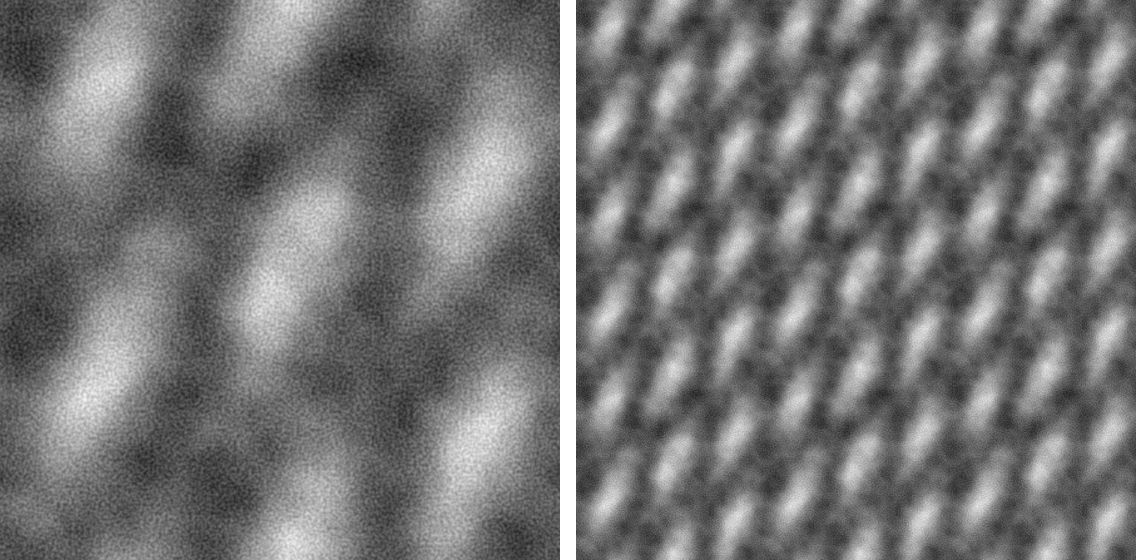
Left: one tile. Right: repeated 3 by 3.
This texture is drawn by a Shadertoy shader. Its source:

```glsl
// Soft grey clouds in slanted bright streaks under a fine film grain, tiling in both axes.
#define MEAN_GREY 0.45
#define STREAK_GAIN 0.345
#define STREAK_CENTER vec2(0.515, 0.51)
#define CLOUD_CELLS 6.0
#define CLOUD_GAIN 0.17
#define CLOUD_OCTAVES 3
#define GRAIN_CELLS_A 149.0
#define GRAIN_CELLS_B 187.0
#define GRAIN_GAIN 0.13

const float TAU = 6.2831853;

// Unit gradient at a lattice corner, from an integer hash
vec2 cornerGradient(vec2 cell, float period, uint seed) {
    uvec2 c = uvec2(mod(cell, period));
    uint h = c.x * 1597u + c.y * 51749u + seed * 7919u;
    h = (h ^ (h >> 16)) * 73244475u;
    h = (h ^ (h >> 15)) * 73244475u;
    h ^= h >> 16;
    float angle = TAU * float(h & 65535u) / 65536.0;
    return vec2(cos(angle), sin(angle));
}

// Gradient noise that wraps after a whole number of cells
float wrappedNoise(vec2 uv, float period, uint seed) {
    vec2 p = uv * period;
    vec2 cell = floor(p), f = p - cell;
    vec2 w = f * f * f * (f * (f * 6.0 - 15.0) + 10.0);
    vec2 ex = vec2(1.0, 0.0), ey = vec2(0.0, 1.0);
    float a = dot(cornerGradient(cell, period, seed), f);
    float b = dot(cornerGradient(cell + ex, period, seed), f - ex);
    float c = dot(cornerGradient(cell + ey, period, seed), f - ey);
    float d = dot(cornerGradient(cell + 1.0, period, seed), f - 1.0);
    return mix(mix(a, b, w.x), mix(c, d, w.x), w.y);
}

// Plane wave with whole repeats along each axis
float wave(vec2 p, vec2 repeats) {
    return cos(TAU * dot(p, repeats));
}

// Three crossing waves form the slanted bright streaks
float streaks(vec2 uv) {
    vec2 p = uv - STREAK_CENTER;
    return 0.35 * wave(p, vec2(1.0, -2.0))
         + 0.30 * wave(p, vec2(4.0, -2.0))
         + 0.35 * wave(p, vec2(3.0, 0.0));
}

// Octaves of noise break up the regular waves
float clouds(vec2 uv) {
    float sum = 0.0, gain = 1.0, cells = CLOUD_CELLS;
    for (int i = 0; i < CLOUD_OCTAVES; i++) {
        sum += gain * wrappedNoise(uv, cells, uint(i + 1));
        gain *= 0.6;
        cells *= 2.0;
    }
    return sum;
}

// Two unequal lattices hide each other's grid
float grain(vec2 uv) {
    return wrappedNoise(uv, GRAIN_CELLS_A, 11u) + wrappedNoise(uv, GRAIN_CELLS_B, 23u);
}

void mainImage(out vec4 fragColor, in vec2 fragCoord) {
    vec2 uv = fragCoord / iResolution.xy;
    float grey = MEAN_GREY
               + STREAK_GAIN * streaks(uv)
               + CLOUD_GAIN * clouds(uv)
               + GRAIN_GAIN * grain(uv);
    fragColor = vec4(vec3(clamp(grey, 0.0, 1.0)), 1.0);
}
```
